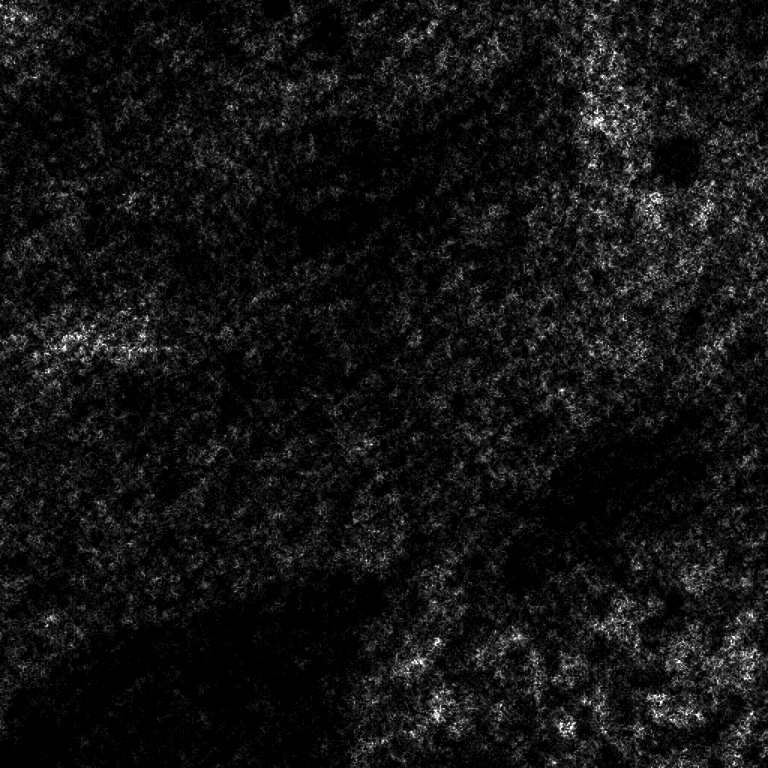
This texture is drawn by a WebGL 2 fragment shader. Its source:

```glsl
#version 300 es
precision highp float;
// Dark speckled tissue: fine grain over soft fibres, clumps and empty hollows.

uniform vec2 u_resolution;
out vec4 outColor;

const float GRAIN_CELLS = 512.0;   // sharp speckles across the canvas
const float SOFT_CELLS = 270.0;    // softer speckles that gather the sharp ones
const float GRAIN_FLOOR = 0.045;   // level cut off to black
const float BASE_TONE = 0.115;
const float FIBRE_ANGLE = 0.68;    // main fibre direction, radians
const float STEEP_ANGLE = 1.45;    // fibre direction in the upright band
const vec2 FIBRE_CELLS = vec2(17.0, 75.0);
const float FIBRE_CONTRAST = 1.4;
const float CLUMP_CELLS = 42.0;
const float CLUMP_CONTRAST = 0.9;
const float FINE_CELLS = 130.0;
const float FINE_CONTRAST = 1.4;
const float VOID_CELLS = 14.0;
const float VOID_SHARE = 0.35;
const float FLECK_GAIN = 0.2;

float hash(vec2 p) {
  return fract(sin(dot(p, vec2(12.9898, 78.233))) * 43758.5453);
}

float noise(vec2 p) {
  vec2 i = floor(p), f = fract(p);
  f = f * f * (3.0 - 2.0 * f);
  vec2 e = vec2(1.0, 0.0);
  return mix(mix(hash(i), hash(i + e), f.x),
             mix(hash(i + e.yx), hash(i + e.xx), f.x), f.y);
}

vec2 rotate(vec2 p, float a) {
  float c = cos(a), s = sin(a);
  return vec2(c * p.x + s * p.y, c * p.y - s * p.x);
}

// Soft tilted ellipse, 1 at its centre
float blob(vec2 p, vec2 centre, vec2 radius, float angle) {
  vec2 q = rotate(p - centre, angle) / radius;
  return exp(-dot(q, q));
}

float hollow(vec2 p, vec2 centre, float radius) {
  return smoothstep(0.75, 1.2, length(p - centre) / radius);
}

float fibres(vec2 p, float angle) {
  vec2 q = rotate(p, angle) * FIBRE_CELLS;
  return 0.55 * noise(q) + 0.45 * noise(q * 1.9 + 31.0);
}

// Skewed grain: mostly dim, rarely bright
float speckle(vec2 p) {
  float sharp = -log(max(noise(p * GRAIN_CELLS - 0.5), 0.001));
  float soft = -log(max(noise(rotate(p, 0.5) * SOFT_CELLS + 11.0), 0.001));
  return 0.7 * sharp + 0.4 * soft;
}

// Small scattered dark holes
float voids(vec2 p) {
  vec2 q = p * VOID_CELLS, cell = floor(q);
  float open = 1.0;
  for (int y = -1; y <= 1; y++) {
    for (int x = -1; x <= 1; x++) {
      vec2 id = cell + vec2(x, y);
      vec2 centre = id + vec2(hash(id + 3.3), hash(id + 7.9));
      float radius = mix(0.08, 0.24, hash(id + 19.1));
      float present = step(hash(id + 41.7), VOID_SHARE);
      open *= mix(1.0, hollow(q, centre, radius), 0.5 * present);
    }
  }
  return open;
}

// Broad bright and dark zones
float zones(vec2 p) {
  float tone = BASE_TONE;
  tone *= 1.0 - 0.55 * blob(p, vec2(0.50, 0.74), vec2(0.19, 0.11), 0.5);
  tone *= 1.0 - 0.45 * blob(p, vec2(0.13, 0.89), vec2(0.20, 0.10), 0.7);
  tone *= 1.0 - 0.30 * blob(p, vec2(0.25, 0.46), vec2(0.25, 0.08), 0.2);
  tone += 0.12 * blob(p, vec2(0.79, 0.86), vec2(0.045, 0.15), 0.0);
  tone += 0.12 * blob(p, vec2(0.95, 0.74), vec2(0.13, 0.08), 0.6);
  tone += 0.05 * blob(p, vec2(0.86, 0.64), vec2(0.24, 0.20), 0.0);
  tone += 0.08 * blob(p, vec2(0.85, 0.10), vec2(0.27, 0.13), 0.1);
  tone += 0.06 * blob(p, vec2(0.54, 0.08), vec2(0.15, 0.06), 1.1);
  tone += 0.13 * blob(p, vec2(0.08, 0.535), vec2(0.16, 0.035), 0.25);
  tone += 0.17 * blob(p, vec2(0.01, 0.97), vec2(0.10, 0.05), 0.8);
  tone += 0.05 * blob(p, vec2(0.50, 0.92), vec2(0.30, 0.06), 0.3);
  tone += 0.12 * blob(p, vec2(0.50, 0.28), vec2(0.03, 0.02), 0.3);
  tone *= 1.0 - 0.70 * blob(p, vec2(0.81, 0.38), vec2(0.13, 0.07), 0.5);
  tone *= 1.0 - 0.55 * blob(p, vec2(0.70, 0.27), vec2(0.10, 0.06), 0.6);
  return tone;
}

// Large empty wedge at the lower left
float wedge(vec2 p) {
  vec2 q = p + 0.02 * (vec2(noise(p * 18.0), noise(p * 18.0 + 9.0)) - 0.5);
  float top = 0.05 + 0.30 * sqrt(max(q.x, 0.0));
  float side = 0.44 + 0.25 * q.y;
  return smoothstep(0.012, -0.012, q.y - top) * smoothstep(0.02, -0.02, q.x - side);
}

void main() {
  vec2 p = gl_FragCoord.xy / u_resolution;
  vec2 warped = p + 0.02 * (vec2(noise(p * 9.0), noise(p * 9.0 + 17.0)) - 0.5);

  // Fibres and clumps
  float steep = smoothstep(0.68, 0.76, p.x) * smoothstep(0.58, 0.72, p.y) * smoothstep(0.92, 0.84, p.x);
  float strand = mix(fibres(warped, FIBRE_ANGLE), fibres(warped, STEEP_ANGLE), steep);
  float lumpy = smoothstep(0.45, 0.6, p.x) * smoothstep(0.32, 0.18, p.y);
  float detail = FIBRE_CONTRAST * mix(1.0, 0.5, lumpy) * (strand - 0.5)
               + CLUMP_CONTRAST * (1.0 + 1.3 * lumpy) * (noise(warped * CLUMP_CELLS) - 0.5)
               + FINE_CONTRAST * (noise(p * FINE_CELLS) - 0.5);
  float tone = zones(warped) * exp(detail) * voids(warped);

  // Hollows
  tone *= mix(1.0, 0.36, wedge(p));
  tone *= mix(0.25, 1.0, hollow(warped, vec2(0.875, 0.785), 0.034));
  tone *= mix(0.2, 1.0, hollow(warped, vec2(0.425, 0.955), 0.023));
  tone *= mix(0.2, 1.0, hollow(warped, vec2(0.35, 0.985), 0.019));

  // Speckle and rare bright flecks
  float fleck = smoothstep(0.93, 1.0, noise(p * FINE_CELLS + 57.0));
  float value = tone * speckle(p) - GRAIN_FLOOR + FLECK_GAIN * fleck * smoothstep(0.04, 0.12, tone);
  outColor = vec4(vec3(clamp(value, 0.0, 1.0)), 1.0);
}
```
